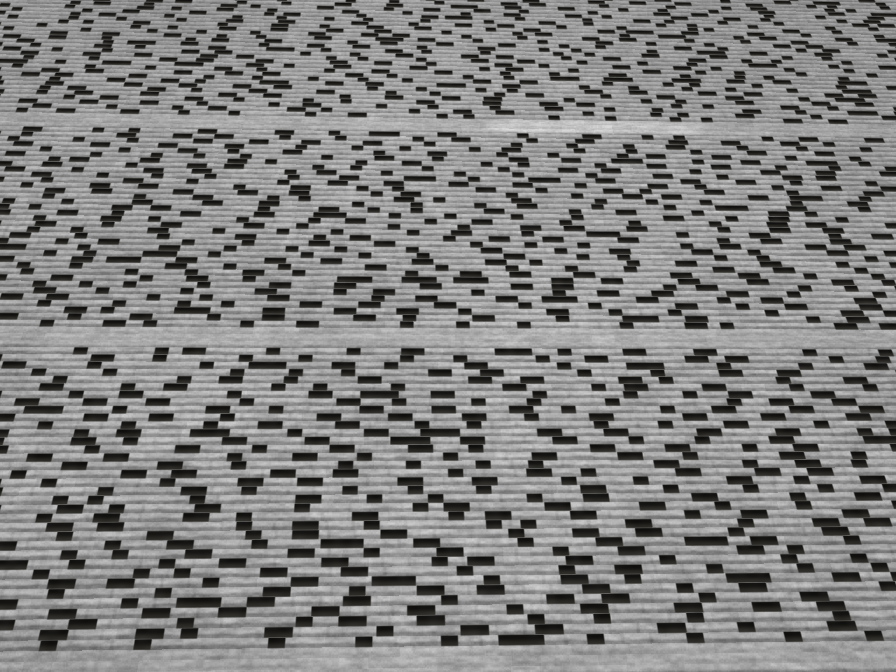
A WebGL 1 fragment shader for this texture:

```glsl
precision highp float;
// Grey brick screen wall seen from below, pierced by short and long dark openings.
// A projective map shrinks the courses upward; each course is cut into cells that
// hold one jittered opening, and solid pale bands part the storeys.

uniform vec2 u_resolution;

#define COURSES 38.0      // courses per storey
#define BAND 3.0          // solid courses between storeys
#define CELL 0.137        // cell width at the foot of the wall
#define TAPER 0.43        // narrowing of the wall toward the top
#define TILT 0.045        // fanning of the courses from left to right
#define SHORT_HALF 0.094  // half widths of openings, in cells
#define LONG_HALF 0.158
#define HOLE_HALF 0.50    // half height of openings, in courses
#define SOFTNESS 0.0026   // edge blur, in canvas heights
#define STREAK 0.17       // strength of the brick streaks

float hash(vec2 p) {
  vec3 q = fract(vec3(p.xyx) * vec3(0.1031, 0.1030, 0.0973));
  q += dot(q, q.yzx + 33.33);
  return fract((q.x + q.y) * q.z);
}

float noise(vec2 p) {
  vec2 i = floor(p), f = fract(p);
  f = f * f * (3.0 - 2.0 * f);
  return mix(mix(hash(i), hash(i + vec2(1.0, 0.0)), f.x),
             mix(hash(i + vec2(0.0, 1.0)), hash(i + vec2(1.0, 1.0)), f.x), f.y);
}

// Coverage of the opening of one course at wall position p.
float opening(vec2 p, float course, vec2 soft) {
  if (mod(course, COURSES) < BAND) return 0.0;
  float along = p.x + course * 0.38 + 0.2 * hash(vec2(course + 60.0, 7.0));
  vec2 id = vec2(floor(along) + 80.0, course + 50.0);
  float kind = hash(id);
  float halfWidth = mix(SHORT_HALF, LONG_HALF, step(0.48, kind));
  halfWidth *= 1.0 + 0.6 * step(0.96, kind);
  float room = 0.46 - halfWidth;
  float center = 0.5 + room * (2.0 * hash(id + 31.7) - 1.0);
  vec2 gap = vec2(halfWidth, HOLE_HALF) - abs(vec2(fract(along) - center, p.y - course - 0.5));
  vec2 cover = smoothstep(-0.6 * soft, 0.6 * soft, gap);
  return cover.x * cover.y;
}

// Brick faces: streaks, mortar lines, and faint upright joints.
float brickTone(vec2 p, vec2 soft, float band) {
  float course = floor(p.y);
  float f = fract(p.y);
  float detail = clamp(1.15 - 1.3 * soft.y, 0.25, 1.0);
  float streaks = noise(vec2(p.x * 4.0 + 90.0, p.y * 2.3 + 40.0)) - 0.5;
  float fine = noise(vec2(p.x * 15.0 + 300.0, p.y * 3.7 + 90.0)) - 0.5;
  float wobble = 0.12 * (noise(vec2(p.x * 6.0 + 70.0, course + 60.0)) - 0.5);
  float mortar = 1.0 - smoothstep(0.08, 0.16 + soft.y, abs(f - 0.17 + wobble));
  float ledge = 1.0 - smoothstep(0.08, 0.18 + soft.y, abs(f - 0.72 + wobble));
  float along = p.x * 3.2 + hash(vec2(course + 70.0, 3.0));
  float brick = hash(vec2(floor(along) + 200.0, course + 90.0)) - 0.5;
  float joint = 1.0 - smoothstep(0.02, 0.04 + 3.2 * soft.x, abs(fract(along) - 0.5));
  float lines = 0.07 * ledge - 0.13 * mortar - 0.05 * joint * step(0.0, brick);
  return STREAK * (0.6 * streaks + 0.6 * fine) * detail + 0.05 * brick
       + lines * detail * (1.0 - 0.7 * band);
}

void main() {
  vec2 uv = gl_FragCoord.xy / u_resolution;
  float aspect = u_resolution.x / u_resolution.y;

  // Perspective: canvas to cells along x and courses along y.
  float height = uv.y - 0.015 + TILT * (uv.x - 0.5) * (uv.y - 0.4);
  float depth = 1.0 - TAPER * height;
  float rise = COURSES / 0.608;
  vec2 wall = vec2((uv.x - 0.45) * aspect / (depth * CELL), rise * height / depth + 0.5 * BAND);
  float blur = max(SOFTNESS, 1.0 / u_resolution.y);
  vec2 soft = blur * vec2(1.0 / (depth * CELL), rise / (depth * depth));

  // Storey bands, with a bright strip of sky light on the upper one.
  float fromBand = abs(mod(wall.y + 0.5 * COURSES - 0.5 * BAND, COURSES) - 0.5 * COURSES);
  float band = 1.0 - smoothstep(0.9, 1.3 + soft.y, fromBand);
  float strip = band * smoothstep(0.53, 0.56, uv.x) * (1.0 - smoothstep(0.77, 0.8, uv.x));
  strip *= step(1.5 * COURSES, wall.y) * step(wall.y, 2.5 * COURSES);

  // Wall tone with soft weathering and darker corners.
  vec2 fromMiddle = uv - vec2(0.52, 0.48);
  float tone = 0.645 - 0.14 * dot(fromMiddle, fromMiddle);
  tone += 0.05 * (noise(uv * vec2(5.0, 7.0) + 11.0) - 0.5);
  tone += brickTone(wall, soft, band) + 0.035 * band + 0.1 * strip;
  tone += 0.035 * (hash(floor(uv * vec2(512.0, 384.0))) - 0.5);
  vec3 color = tone * vec3(0.998, 1.0, 0.998);

  // Openings: black under the lintel, brownish on the lit sill.
  float hole = 0.0;
  float course = floor(wall.y);
  for (int i = -1; i <= 1; i++) {
    hole = max(hole, opening(wall, course + float(i), soft));
  }
  float sill = 1.0 - smoothstep(0.1, 0.75, fract(wall.y));
  vec3 shade = mix(vec3(0.075, 0.073, 0.066), vec3(0.18, 0.173, 0.155), sill);
  shade += 0.04 * (noise(wall * vec2(9.0, 1.0) + 500.0) - 0.5);
  color = mix(color, shade, hole);

  gl_FragColor = vec4(color, 1.0);
}
```
